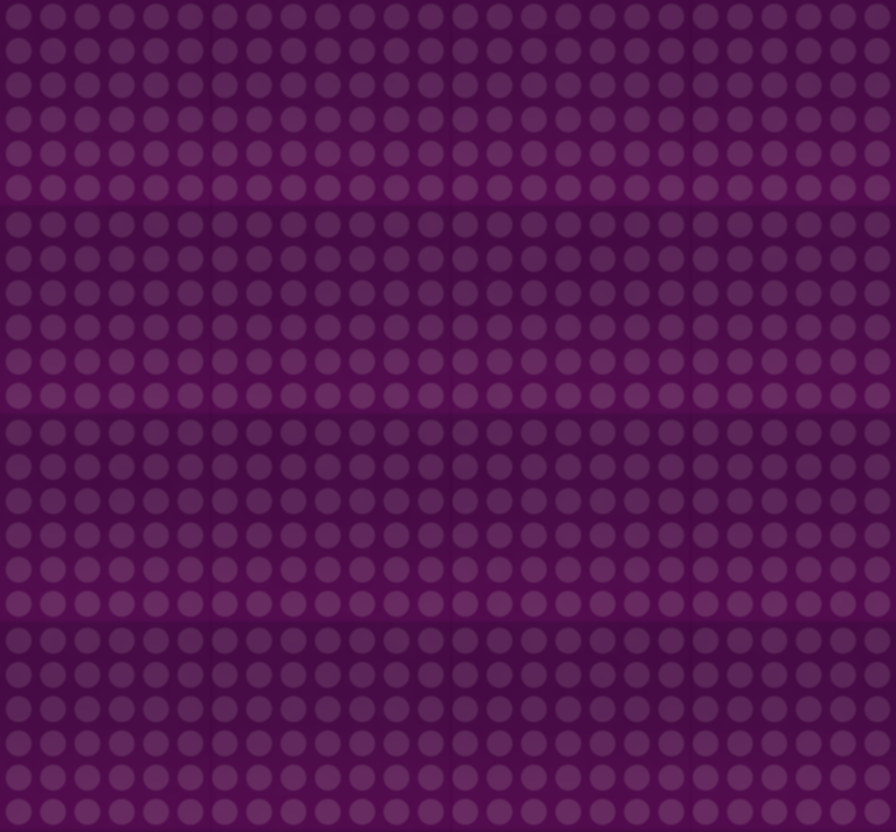
This pattern is drawn by a Shadertoy shader. Its source:

```glsl
// Soft mauve dots on plum, in four bands that brighten toward their lower edge.
#define COLUMNS 26.0
#define BANDS 4.0
#define ROWS_PER_BAND 6.0
#define DOT_RADIUS 0.372
#define EDGE_SOFTNESS 0.055
#define PLUM_DARK vec3(0.275, 0.043, 0.268)
#define PLUM_LIGHT vec3(0.325, 0.048, 0.308)
#define DOT_DARK vec3(0.358, 0.146, 0.348)
#define DOT_LIGHT vec3(0.408, 0.168, 0.382)
#define MOTTLE 0.012
#define SEAM_TINT 0.010

float hash(vec2 p) {
    return fract(sin(dot(p, vec2(127.1, 311.7))) * 43758.5453);
}

// Value noise that wraps after a whole number of cells.
float wrappedNoise(vec2 uv, vec2 cells) {
    vec2 p = uv * cells;
    vec2 i = floor(p);
    vec2 f = p - i;
    f = f * f * (3.0 - 2.0 * f);
    vec2 a = mod(i, cells);
    vec2 b = mod(i + 1.0, cells);
    return mix(mix(hash(a), hash(vec2(b.x, a.y)), f.x),
               mix(hash(vec2(a.x, b.y)), hash(b), f.x), f.y);
}

// Distance along one axis to the nearest of count evenly spaced centres.
float nearestOffset(float x, float first, float pitch, float count) {
    float k = clamp(floor((x - first) / pitch + 0.5), 0.0, count - 1.0);
    return x - first - k * pitch;
}

void mainImage(out vec4 fragColor, in vec2 fragCoord) {
    vec2 uv = fragCoord / iResolution.xy;
    float bandDepth = fract((1.0 - uv.y) * BANDS);  // 0 at top of a band, 1 at bottom

    // Dot grid, with a slightly wider gap where bands and edges meet
    vec2 offset = vec2(
        nearestOffset(uv.x * COLUMNS, 0.542, 0.9967, COLUMNS),
        nearestOffset(bandDepth * ROWS_PER_BAND, 0.481, 0.9876, ROWS_PER_BAND));
    float soft = max(EDGE_SOFTNESS, 0.75 * COLUMNS / iResolution.x);
    float dotMask = 1.0 - smoothstep(DOT_RADIUS - soft, DOT_RADIUS + soft, length(offset));

    // Glow rises down each band and falls off softly at the boundary
    float glow = smoothstep(0.3, 0.97, bandDepth)
               * (1.0 - smoothstep(0.975, 1.0, bandDepth));
    vec3 ground = mix(PLUM_DARK, PLUM_LIGHT, glow);
    vec3 spots = mix(DOT_DARK, DOT_LIGHT, glow);
    vec3 color = mix(ground, spots, dotMask);

    // Faint vertical joins between the panels
    float join = abs(nearestOffset(uv.x, 0.2357, 0.2676, 3.0));
    color -= SEAM_TINT * (1.0 - smoothstep(0.0, 0.004, join));

    // Gentle uneven tone
    float tone = 0.6 * wrappedNoise(uv, vec2(13.0, 12.0))
               + 0.4 * wrappedNoise(uv, vec2(64.0, 60.0)) - 0.5;
    color += MOTTLE * tone;

    fragColor = vec4(color, 1.0);
}
```
